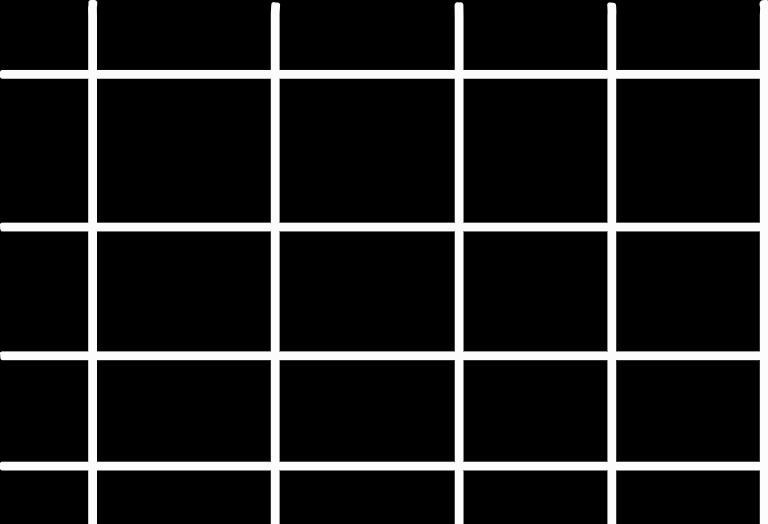
This pattern is drawn by a WebGL 2 fragment shader. Its source:

```glsl
#version 300 es
precision highp float;

uniform vec2 u_resolution;
out vec4 outColor;

float hash(float n) {
  n = fract(n * 0.1031);
  n *= n + 33.33;
  return fract(n * (n + n));
}

// Smooth one-dimensional noise in -1..1
float noise(float x) {
  float i = floor(x);
  return 2.0 * mix(hash(i), hash(i + 1.0), smoothstep(0.0, 1.0, x - i)) - 1.0;
}

// Signed distance to a bar with one rounded end, endless the other way
float bar(float across, float along, float end) {
  float radius = 0.005;
  vec2 q = vec2(abs(across) - 0.0084, along - end) + radius;
  return length(max(q, 0.0)) + min(max(q.x, q.y), 0.0) - radius;
}

void main() {
  // Canvas height is one unit
  vec2 p = gl_FragCoord.xy / u_resolution.y;
  float pixel = 1.0 / u_resolution.y;

  float columns[5] = float[](0.1767, 0.5252, 0.8762, 1.1676, 1.4584);
  float rows[4] = float[](0.8581, 0.5667, 0.3210, 0.1105);
  float dist = 1.0;

  // Vertical bars: the outer two reach the top, the inner ones stop just short
  for (int i = 0; i < 5; i++) {
    float seed = float(i) * 17.0;
    float gap = (i == 0 || i == 4) ? 0.0 : 0.0035 + 0.002 * hash(seed + 3.0);
    float wobble = 0.0006 * noise(p.x * 180.0 + seed);
    // Slight wear close to the upper end
    float wear = 0.0012 * smoothstep(0.965, 1.0, p.y) * noise(p.y * 120.0 + seed);
    dist = min(dist, bar(p.x - columns[i] + wear, p.y, 1.0 - gap + wobble));
  }

  // Horizontal bars, softly rounded at the left border
  for (int i = 0; i < 4; i++) {
    float wobble = 0.0008 * noise(p.y * 180.0 + float(i) * 23.0);
    dist = min(dist, bar(p.y - rows[i], -p.x, wobble));
  }

  float coverage = clamp(0.5 - dist / pixel, 0.0, 1.0);
  outColor = vec4(vec3(0.99) * coverage, 1.0);
}
```
